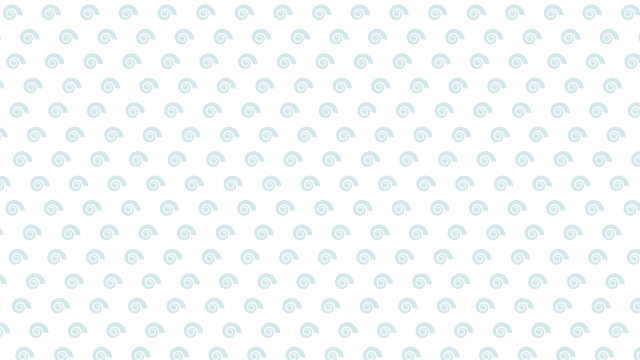
Write a WebGL 1 fragment shader that draws this pattern.

```glsl
precision highp float;
// Staggered rows of small pale teal spiral shells on white.

uniform vec2 u_resolution;

const float TAU = 6.2831853;
const float ROW_PITCH = 0.633; // row height, in column widths
const float SHRINK = 0.84;     // logarithmic shrinkage per turn

// 1 inside the shell, 0 outside or in the groove; q is centred on the coil, y up
float shell(vec2 q) {
  float radius = length(q);
  float turn = fract((atan(q.y, q.x + 1e-6) + 0.12) / TAU);
  float rim = 0.306 * exp(-SHRINK * turn);
  float ink = step(radius, rim);

  // Groove between the whorls, tapering off near the core
  for (int i = 1; i <= 2; i++) {
    float wound = turn + float(i);
    float whorl = rim * exp(-SHRINK * float(i));
    float halfWidth = 0.0086 + 0.075 * whorl - 0.03 * smoothstep(2.25, 2.65, wound);
    ink *= step(halfWidth, abs(radius - whorl - 0.0086 - 0.075 * whorl));
  }
  return ink;
}

// Shell coverage at p, measured in column widths from the top left
float shellRows(vec2 p) {
  float row = floor(p.y / ROW_PITCH);
  float shift = 0.328 + 0.0863 * floor(row / 2.0) + 0.4465 * mod(row, 2.0);
  shift -= 0.285 * step(7.5, row); // the stagger slips back after eight rows
  vec2 cell = vec2(fract(p.x - shift + 0.5) - 0.5,
                   (row + 0.5) * ROW_PITCH - p.y);
  return shell(cell + vec2(0.052, 0.043));
}

void main() {
  // Average a 4 by 4 grid of samples for smooth edges
  float coverage = 0.0;
  for (int j = 0; j < 4; j++) {
    for (int i = 0; i < 4; i++) {
      vec2 jitter = (vec2(float(i), float(j)) - 1.5) / 4.0;
      vec2 point = gl_FragCoord.xy + jitter;
      point.y = u_resolution.y - point.y;
      coverage += shellRows(point / u_resolution.x * 16.566) / 16.0;
    }
  }

  gl_FragColor = vec4(mix(vec3(1.0), vec3(0.83, 0.91, 0.92), coverage), 1.0);
}
```
